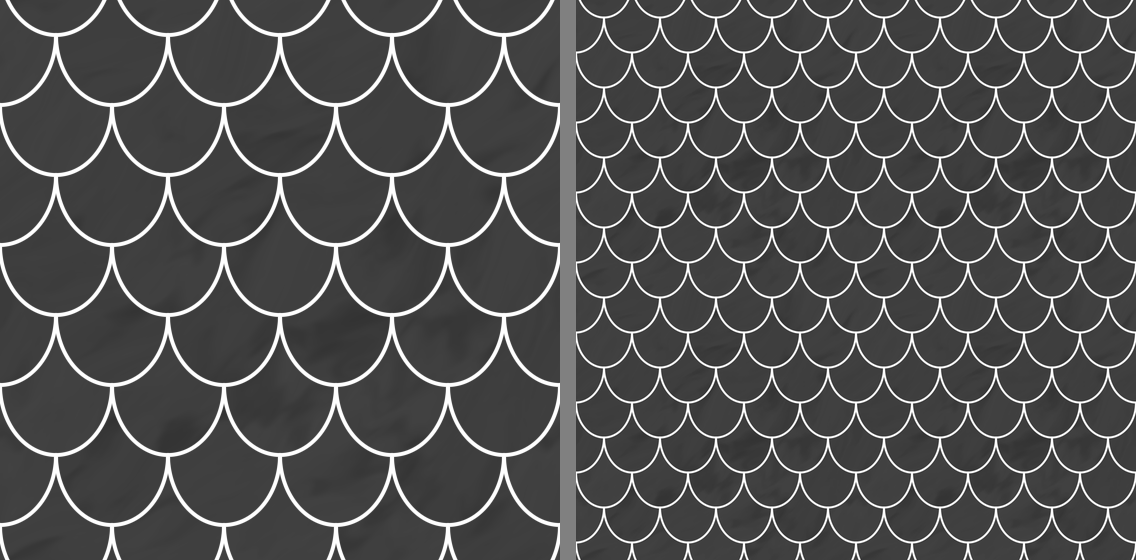
Left: one tile. Right: repeated 2 by 2.
Give the GLSL for this pattern, as a WebGL 2 fragment shader.

```glsl
#version 300 es
precision highp float;
// Fish-scale tiles of dark clouded slate, divided by thin white grout lines.

uniform vec2 u_resolution;
out vec4 fragColor;

const vec2 GRID = vec2(5.0, 8.0);           // scales across, rows up
const vec2 RADII = vec2(0.5, 1.0) / GRID;   // half-ellipse of one scale
const float LINE_HALF_WIDTH = 0.0035;
const float LINE_SOFTNESS = 0.0013;
const float JOINT_ROUNDING = 0.001;
const vec3 SLATE = vec3(0.243);
const vec3 GROUT = vec3(0.995);

float hash(vec2 p) {
    vec3 q = fract(p.xyx * 0.1031);
    q += dot(q, q.yzx + 33.33);
    return fract((q.x + q.y) * q.z);
}

float valueNoise(vec2 p) {
    vec2 cell = floor(p);
    vec2 f = fract(p);
    f = f * f * f * (f * (f * 6.0 - 15.0) + 10.0);
    float low = mix(hash(cell), hash(cell + vec2(1.0, 0.0)), f.x);
    float high = mix(hash(cell + vec2(0.0, 1.0)), hash(cell + 1.0), f.x);
    return mix(low, high, f.y);
}

float fbm(vec2 p) {
    float sum = 0.0;
    float weight = 0.55;
    for (int i = 0; i < 3; i++) {
        sum += weight * valueNoise(p);
        p = mat2(1.6, 1.2, -1.2, 1.6) * p + 7.3;
        weight *= 0.5;
    }
    return sum;
}

float smoothMin(float a, float b, float k) {
    float h = max(k - abs(a - b), 0.0) / k;
    return min(a, b) - 0.25 * k * h * h;
}

// Distance to the lower half of an ellipse centred on the origin
float arcDistance(vec2 p, vec2 radii) {
    if (p.y > 0.0) return length(vec2(abs(p.x) - radii.x, p.y));
    float k1 = length(p / radii);
    float k2 = max(length(p / (radii * radii)), 1e-4);
    return abs(k1 * (k1 - 1.0) / k2);
}

// Column and row of the scale in the given row nearest to uv
vec2 nearestScale(vec2 uv, float row) {
    float stagger = 0.5 * mod(row, 2.0);
    return vec2(floor(uv.x * GRID.x - stagger + 0.5), row);
}

vec2 scaleCentre(vec2 id) {
    return (id + vec2(0.5 * mod(id.y, 2.0), 1.5)) / GRID;
}

// Distance to the arcs of one row, merged softly where two meet
float rowDistance(vec2 uv, float row) {
    vec2 p = uv - scaleCentre(nearestScale(uv, row));
    p.x = abs(p.x);
    vec2 neighbour = vec2(2.0 * RADII.x - p.x, p.y);
    return smoothMin(arcDistance(p, RADII), arcDistance(neighbour, RADII), JOINT_ROUNDING);
}

// Clouded tone of one scale: diagonal veins and soft dark patches
float slateTone(vec2 p, vec2 id) {
    vec2 seed = vec2(hash(id + 3.7), hash(id + 19.1));
    float angle = 0.7 + 1.0 * (seed.x - 0.5);
    float c = cos(angle);
    float s = sin(angle);
    vec2 q = mat2(c, -s, s, c) * p * vec2(6.0, 13.0) + seed * 40.0;
    float warp = fbm(q * 0.8 + 11.0);
    float patches = fbm(q + 1.4 * warp);
    float veins = fbm(q * vec2(1.2, 3.5) + 3.0 * warp);
    float tone = 0.012 * (hash(id + 41.3) - 0.5);
    tone -= 0.045 * smoothstep(0.52, 0.88, patches);
    return tone + 0.018 * (veins - 0.45) + 0.004;
}

void main() {
    vec2 uv = gl_FragCoord.xy / u_resolution;
    float row = floor(uv.y * GRID.y - 0.5);

    // The scale that owns this point: its own row, or the top of the row below
    vec2 id = nearestScale(uv, row);
    if (length((uv - scaleCentre(id)) / RADII) > 1.0) id = nearestScale(uv, row - 1.0);
    vec3 colour = SLATE + slateTone(uv - scaleCentre(id), mod(id, GRID));

    // Grout
    float d = 1.0;
    for (float i = -1.0; i <= 1.0; i++) d = min(d, rowDistance(uv, row + i));
    float soft = max(LINE_SOFTNESS, 0.7 / u_resolution.y);
    float grout = 1.0 - smoothstep(LINE_HALF_WIDTH - soft, LINE_HALF_WIDTH + soft, d);
    fragColor = vec4(mix(colour, GROUT, grout), 1.0);
}
```
